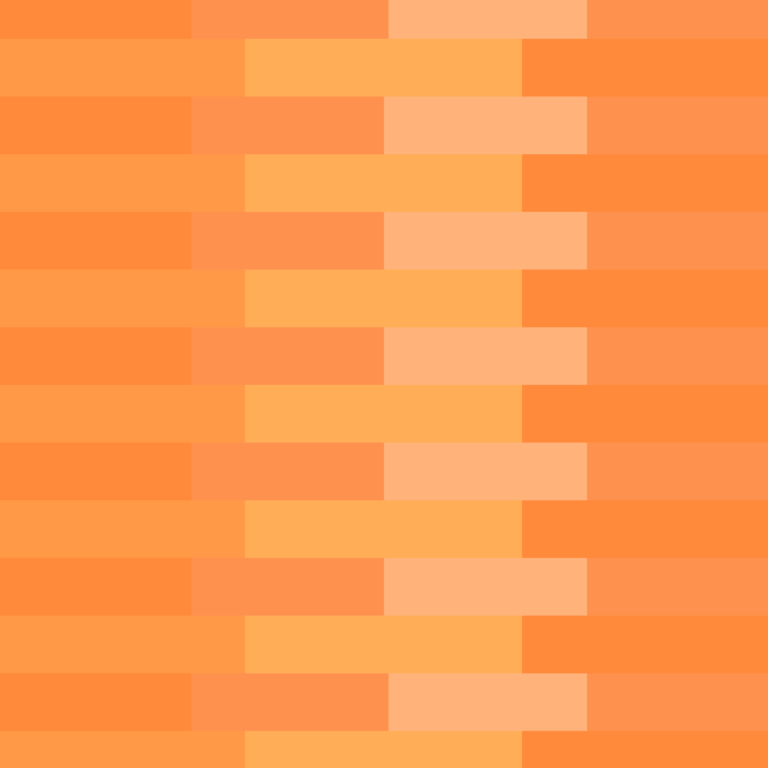
This pattern is drawn by a Shadertoy shader. Its source:

```glsl
// Flat orange stripes stacked in two alternating kinds of row.
// Each row is a run of colour blocks cut at fixed columns; rows alternate
// through a triangle-wave distance, and every edge is smoothed by a pixel.

const float ROW_HEIGHT = 0.0751;
const float FIRST_EDGE = 0.0482;   // top of the cropped bottom row
const float MIDDLE_ROW = 7.0;
const float OUTER_SHIFT = 0.0059;  // the outermost cool rows cut a little later

const vec3 DEEP_ORANGE = vec3(1.0, 0.54, 0.23);
const vec3 CORAL       = vec3(1.0, 0.57, 0.31);
const vec3 PEACH       = vec3(1.0, 0.70, 0.48);
const vec3 TANGERINE   = vec3(1.0, 0.60, 0.28);
const vec3 AMBER       = vec3(1.0, 0.68, 0.34);

// Antialiased step: 0 below zero distance, 1 above it.
float coverage(float dist, float pixel) {
    return clamp(dist / pixel + 0.5, 0.0, 1.0);
}

// Replaces the colour to the right of a vertical cut.
vec3 cut(vec3 left, vec3 right, float x, float edge, float pixel) {
    return mix(left, right, coverage(x - edge, pixel));
}

// Four blocks: deep orange, coral, peach, coral.
vec3 coralRow(float x, float shift, float pixel) {
    vec3 color = cut(DEEP_ORANGE, CORAL, x, 0.2493, pixel);
    color = cut(color, PEACH, x, 0.5 + shift, pixel);
    return cut(color, CORAL, x, 0.7643, pixel);
}

// Three blocks: tangerine, amber, deep orange.
vec3 amberRow(float x, float pixel) {
    vec3 color = cut(TANGERINE, AMBER, x, 0.319, pixel);
    return cut(color, DEEP_ORANGE, x, 0.6797, pixel);
}

// Signed distance to the odd rows, positive inside them.
float oddRowDistance(float row) {
    return (0.5 - abs(mod(row - 0.5, 2.0) - 1.0)) * ROW_HEIGHT;
}

void mainImage(out vec4 fragColor, in vec2 fragCoord) {
    vec2 uv = fragCoord / iResolution.xy;
    vec2 pixel = 1.3 / iResolution.xy;

    // Row coordinate: the bottom row is 0, the top row is 13.
    float row = (uv.y - FIRST_EDGE) / ROW_HEIGHT + 1.0;
    float shift = OUTER_SHIFT * step(5.0, abs(row - MIDDLE_ROW - 0.5));

    vec3 coral = coralRow(uv.x, shift, pixel.x);
    vec3 amber = amberRow(uv.x, pixel.x);
    float isCoral = coverage(oddRowDistance(row), pixel.y);
    fragColor = vec4(mix(amber, coral, isCoral), 1.0);
}
```
